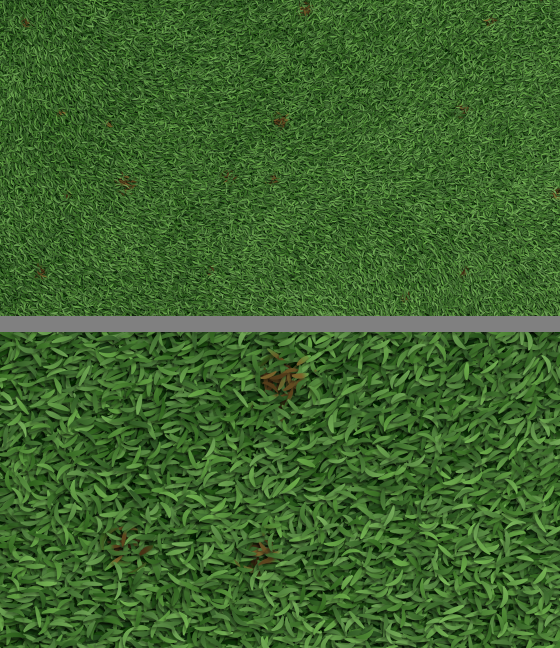
Top: the whole. Bottom: its middle third, enlarged.
This texture is drawn by a Shadertoy shader. Its source:

```glsl
// Dense mown lawn seen from above: short curved blades with a few dry spots.

vec4 hash4(vec3 p) {
    vec4 q = fract(p.xyzx * vec4(0.1031, 0.1030, 0.0973, 0.1099));
    q += dot(q, q.wzxy + 33.33);
    return fract((q.xxyz + q.yzzw) * q.zywx);
}

float valueNoise(vec2 p) {
    vec2 i = floor(p), f = fract(p);
    f = f * f * (3.0 - 2.0 * f);
    float low = mix(hash4(vec3(i, 91.0)).x, hash4(vec3(i + vec2(1, 0), 91.0)).x, f.x);
    float high = mix(hash4(vec3(i + vec2(0, 1), 91.0)).x, hash4(vec3(i + 1.0, 91.0)).x, f.x);
    return mix(low, high, f.y);
}

// Strength of the sparse dry patches, each inside its own coarse cell.
float drySpots(vec2 p) {
    vec2 cell = floor(p / 0.27);
    vec4 h = hash4(vec3(cell, 57.0));
    vec2 centre = (cell + 0.2 + 0.6 * h.xy) * 0.27;
    float radius = mix(0.010, 0.022, h.z);
    vec2 q = (p - centre) / radius;
    return step(0.45, h.w) * mix(0.35, 0.8, h.z) * exp(-dot(q, q));
}

// Signed distance to a bent, tapered blade; s runs from -1 (root) to 1 (tip).
float bladeDistance(vec2 q, float halfLength, float bend, float halfWidth, out float s) {
    s = q.x / halfLength;
    float taper = halfWidth * (1.0 - 0.65 * s * s);
    float side = abs(q.y - bend * halfLength * (s * s - 0.4)) - taper;
    return max(side, abs(q.x) - halfLength);
}

void mainImage(out vec4 fragColor, in vec2 fragCoord) {
    vec2 p = fragCoord / iResolution.y;
    float aspect = iResolution.x / iResolution.y;
    float soft = max(0.7 / iResolution.y, 0.0006);

    // Broad light and growth changes across the lawn.
    float light = 0.13 * (p.x / aspect - 0.5) - 0.09 * (p.y - 0.5);
    light += 0.10 * (valueNoise(p * 5.0) - 0.5) + 0.12 * (valueNoise(p * 17.0 + 8.0) - 0.5);
    float flow = 3.0 * valueNoise(p * 1.5 + 4.0);
    float dry = drySpots(p);

    vec3 deepGreen = vec3(0.05, 0.20, 0.03);
    vec3 brightGreen = vec3(0.36, 0.57, 0.26);
    vec3 straw = vec3(0.52, 0.43, 0.19);
    vec3 soil = vec3(0.26, 0.17, 0.07);
    vec3 color = mix(deepGreen, soil, dry);

    // Paint blades from the dark undergrowth up to the lit top.
    const float cellSize = 0.016;
    for (int layer = 0; layer < 10; layer++) {
        float height = float(layer) / 9.0;
        vec2 grid = p / cellSize + vec2(0.37, 0.61) * float(layer);
        vec2 home = floor(grid);

        for (int j = -1; j <= 1; j++)
        for (int i = -1; i <= 1; i++) {
            vec2 cell = home + vec2(i, j);
            vec4 h = hash4(vec3(cell, float(layer) + 3.0));
            vec4 g = hash4(vec3(cell, float(layer) + 29.0));

            vec2 offset = (grid - cell - h.xy) * cellSize;
            float angle = 6.2832 * h.z + 0.4 * sin(12.5664 * h.z - 2.0 * flow);
            vec2 axis = vec2(cos(angle), sin(angle));
            mat2 toBlade = mat2(axis.x, -axis.y, axis.y, axis.x);
            float halfLength = mix(0.0085, 0.0125, h.w);
            float halfWidth = mix(0.0020, 0.0029, g.x);
            float bend = 0.8 * (g.y - 0.5);
            float s;

            // Shadow falls to the lower left of each blade.
            vec2 shadowPoint = toBlade * (offset + vec2(0.0012, 0.0018));
            float shadow = bladeDistance(shadowPoint, halfLength, bend, halfWidth, s);
            color *= 1.0 - 0.25 * smoothstep(0.0028, -0.001, shadow);

            float blade = bladeDistance(toBlade * offset, halfLength, bend, halfWidth, s);
            float tone = mix(0.15, 0.88, height) + 0.76 * (g.z - 0.5) + 0.12 * s + light;
            vec3 bladeColor = mix(deepGreen, brightGreen, tone);
            bladeColor += (g.w - 0.5) * vec3(0.03, -0.01, 0.06);

            // Some blades wither inside the dry patches.
            vec3 withered = mix(soil, straw, g.z) * mix(0.7, 1.0, height);
            float wither = smoothstep(g.w - 0.1, g.w + 0.1, dry) * step(0.02, dry);
            bladeColor = mix(bladeColor, withered, wither);
            color = mix(color, bladeColor, smoothstep(soft, -soft, blade));
        }
    }

    fragColor = vec4(clamp(color, 0.0, 1.0), 1.0);
}
```
